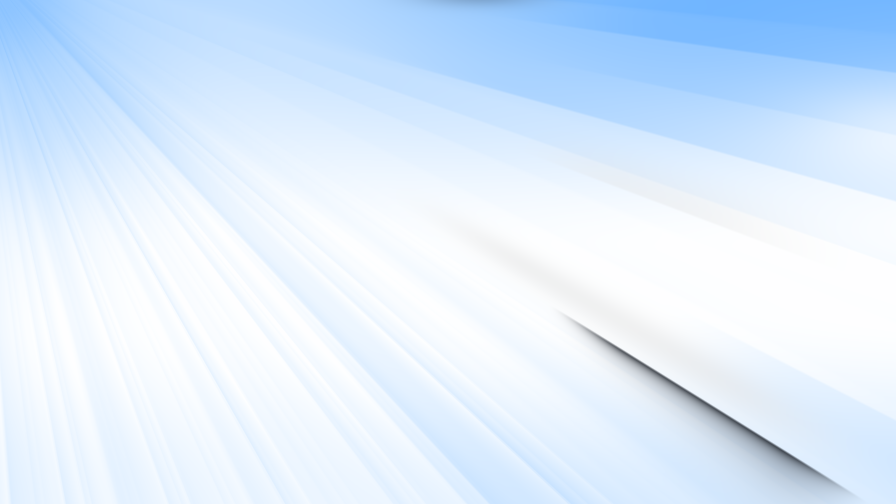
A WebGL 2 fragment shader for this background:

```glsl
#version 300 es
precision highp float;

uniform vec2 u_resolution;
out vec4 fragColor;

const vec3 WHITE = vec3(0.995, 0.998, 1.0);
const vec3 BLUE = vec3(0.44, 0.71, 1.0);
const vec3 WARM_GRAY = vec3(0.87, 0.87, 0.87);
const vec3 SHADOW = vec3(0.10, 0.12, 0.15);
const float ASPECT = 16.0 / 9.0;
const vec2 RAY_ORIGIN = vec2(-0.07, 1.116);
const float FINE_RAYS = 17.0;
const float BROAD_RAYS = 8.0;
const float FOLD_ANGLE = 0.556;
const float FOLD_START = 1.36;
const float FOLD_END = 2.12;

// Broad beams: edge angle, fade width, strength, starting radius
const vec4 BEAMS[5] = vec4[5](
    vec4(0.140, 0.060, 0.13, 1.00),
    vec4(0.205, 0.040, 0.07, 1.10),
    vec4(0.272, 0.050, 0.13, 0.75),
    vec4(0.335, 0.050, 0.06, 0.50),
    vec4(0.820, 0.070, 0.12, 0.05));

float hash(float n) {
    return fract(sin(n * 127.1) * 43758.5453);
}

float glow(vec2 p, vec2 center, vec2 radius) {
    vec2 d = (p - center) / radius;
    return exp(-dot(d, d));
}

// Ray that deepens toward its edge, then breaks into a thin highlight
float fan(float angle, float r, float count, float seed) {
    float s = angle * count;
    s += 0.35 * sin(s * 2.3 + seed);
    float cell = floor(s);
    float f = s - cell;
    float soft = clamp(2.7 * count / (u_resolution.y * r), 0.06, 0.5);
    float body = f * f * (1.0 - smoothstep(1.0 - soft, 1.0, f));
    float glint = exp(-8.0 * f) * smoothstep(0.0, soft, f);
    float fade = 0.7 + 0.3 * sin(r * 4.0 + 6.283 * hash(cell + seed + 9.0));
    return (body - 0.6 * glint) * fade * mix(0.35, 1.0, hash(cell + seed));
}

// Soft blue field, from 0 (white) to 1 (deep blue)
float blueField(vec2 p) {
    float top = mix(0.5, 1.0, smoothstep(0.4, 1.5, p.x));
    float t = top * (1.0 - smoothstep(-0.1, 0.5, 1.0 - p.y));
    t += 0.22 * glow(p, vec2(0.05, 0.76), vec2(0.22, 0.24));
    t += 0.25 * glow(p, vec2(0.0, 1.0), vec2(0.14, 0.12));
    t *= 1.0 - 0.65 * glow(p, vec2(1.80, 0.72), vec2(0.22, 0.10));
    float bottom = 0.11 + 0.13 * smoothstep(0.6, 1.4, p.x);
    t += bottom * (1.0 - smoothstep(0.0, 0.38, p.y));
    return t;
}

void main() {
    vec2 p = gl_FragCoord.xy / u_resolution * vec2(ASPECT, 1.0);
    vec2 d = p - RAY_ORIGIN;
    float r = length(d);
    float angle = atan(-d.y, d.x);
    float aa = 1.5 / (u_resolution.y * r);

    // Gradient and radiating rays
    float t = blueField(p);
    float lower = smoothstep(0.50, 0.70, angle);
    t += 0.16 * lower * fan(angle, r, FINE_RAYS, 3.0);
    t += 0.07 * lower * fan(angle, r, FINE_RAYS * 2.1, 8.0);
    t += (0.03 + 0.10 * t) * (1.0 - lower) * fan(angle, r, BROAD_RAYS, 5.0);

    for (int i = 0; i < 5; i++) {
        vec4 beam = BEAMS[i];
        float inside = 1.0 - smoothstep(-aa, aa, angle - beam.x);
        float fade = exp(-max(beam.x - angle, 0.0) / beam.y);
        float start = smoothstep(beam.w, beam.w + 0.4, r);
        t += beam.z * (inside * fade - 0.3 * (1.0 - inside)
            * exp(-max(angle - beam.x, 0.0) / 0.03)) * start;
    }

    // Pale sheet beneath the bright lower right beam
    float sheet = smoothstep(0.475 - aa, 0.475 + aa, angle)
        * (1.0 - smoothstep(0.50, FOLD_ANGLE, angle));
    t += 0.10 * sheet * smoothstep(1.55, 1.90, r);

    vec3 color = mix(WHITE, BLUE, clamp(t, 0.0, 1.0));

    // Faint warm gray bands
    float band = (1.0 - smoothstep(0.350 - aa, 0.350 + aa, angle - 0.01))
        * smoothstep(0.29, 0.36, angle);
    band *= smoothstep(1.15, 1.40, r) * (1.0 - smoothstep(1.5, 1.9, r));
    float crease = exp(-pow((angle - 0.525) / 0.022, 2.0));
    crease *= smoothstep(0.95, 1.30, r) * (1.0 - smoothstep(1.7, 2.1, r));
    color = mix(color, WARM_GRAY, 0.30 * band + 0.42 * crease);

    // Folded edge with a shadow spreading below it
    float along = clamp((r - FOLD_START) / (FOLD_END - FOLD_START), 0.0, 1.0);
    float below = max(angle - FOLD_ANGLE, 0.0);
    float ends = smoothstep(0.0, 0.25, along) * (1.0 - smoothstep(0.72, 1.0, along));
    float shade = 0.45 * exp(-below / 0.004) + 0.50 * exp(-below / (0.006 + 0.022 * along));
    shade *= ends * smoothstep(-aa, aa, angle - FOLD_ANGLE);
    color = mix(color, SHADOW, shade);

    // Dim smudge on the upper border
    color *= 1.0 - 0.22 * glow(p, vec2(0.95, 1.01), vec2(0.12, 0.022));

    fragColor = vec4(color, 1.0);
}
```
